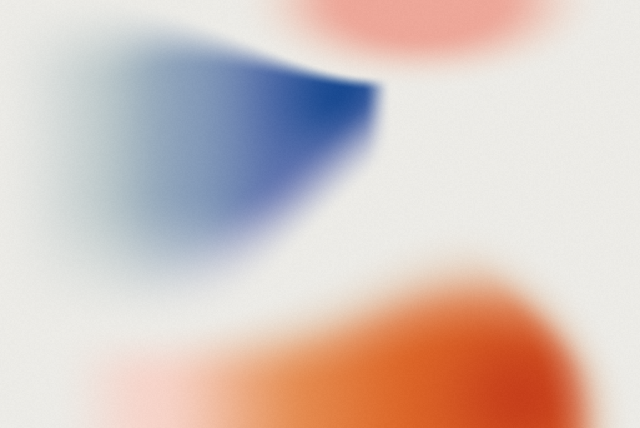
Reproduce this background procedurally as a Shadertoy shader.

```glsl
// Soft airbrushed colour fields on warm paper: a blue teardrop on the left,
// a pink glow at the top and an orange swell along the bottom. Each field is
// a product of blurred edges, tinted by smooth gradients, with fine grain.

// 1 inside (d < 0), 0 outside, blurred over a half-width w
float softEdge(float d, float w) {
    return 1.0 - smoothstep(-w, w, d);
}

// Sine-free hash in 0..1
float hash(vec2 cell) {
    vec3 q = fract(vec3(cell.xyx) * 0.1031);
    q += dot(q, q.yzx + 33.33);
    return fract((q.x + q.y) * q.z);
}

// Pink ellipse hanging from the top edge, with a peach rim
vec3 pinkGlow(vec3 base, vec2 p) {
    float d = length((p - vec2(0.985, 1.0)) / vec2(0.325, 0.155));
    float mask = softEdge(d - 0.95, 0.42);
    vec3 tint = mix(vec3(0.94, 0.80, 0.72), vec3(0.93, 0.655, 0.60), mask);
    return mix(base, tint, mask);
}

// Teardrop: crisp at its tip, dissolving to the left and below
vec3 blueDrop(vec3 base, vec2 p) {
    float tip = smoothstep(0.25, 0.85, p.x);
    float topLine = 0.91 - 0.105 * smoothstep(0.35, 0.9, p.x);
    float top = softEdge(p.y - topLine, mix(0.11, 0.018, sqrt(tip)));
    float slant = dot(p - vec2(0.7, 0.53), vec2(0.67, -0.743));
    float mask = top
        * softEdge(slant, mix(0.14, 0.075, tip))
        * softEdge(p.x - 0.885, 0.035)
        * softEdge(0.39 - p.y, 0.17)
        * smoothstep(-0.03, 0.38, p.x);

    // Grey-teal haze, then mid blue, then the deep core behind the tip
    vec3 tint = mix(vec3(0.68, 0.745, 0.76), vec3(0.50, 0.59, 0.72),
                    smoothstep(0.2, 0.53, p.x));
    tint = mix(tint, vec3(0.36, 0.45, 0.68), smoothstep(0.46, 0.68, p.x));
    vec2 core = (p - vec2(0.80, 0.78)) / vec2(0.14, 0.13);
    tint = mix(tint, vec3(0.10, 0.29, 0.57), exp(-dot(core, core)));

    // Violet along the slanted underside
    float violet = smoothstep(-0.13, 0.03, slant) * smoothstep(0.3, 0.6, p.x);
    tint = mix(tint, vec3(0.47, 0.49, 0.73), 0.6 * violet);
    return mix(base, tint, mask);
}

// Swell rising to the right: pale pink, orange, then red
vec3 orangeSwell(vec3 base, vec2 p) {
    float bump = (p.x - 1.12) / 0.36;
    float crest = 0.17 + 0.165 * exp(-bump * bump);
    float mask = softEdge(p.y - crest, mix(0.075, 0.155, smoothstep(0.35, 1.0, p.x)))
        * softEdge(p.x - 1.385 + 1.2 * p.y * p.y, 0.105)
        * smoothstep(0.12, 0.37, p.x);

    vec3 tint = mix(vec3(0.965, 0.83, 0.79), vec3(0.90, 0.56, 0.33),
                    smoothstep(0.35, 0.74, p.x));
    tint = mix(tint, vec3(0.87, 0.41, 0.16), smoothstep(0.62, 1.0, p.x));
    vec2 ember = (p - vec2(1.23, 0.07)) / vec2(0.19, 0.18);
    tint = mix(tint, vec3(0.77, 0.23, 0.10), 0.9 * exp(-dot(ember, ember)));

    // Sandy rim where the colour thins out
    tint = mix(vec3(0.86, 0.72, 0.59), tint,
               mix(1.0, smoothstep(0.0, 0.8, mask), smoothstep(0.4, 0.8, p.x)));
    return mix(base, tint, mask);
}

void mainImage(out vec4 fragColor, in vec2 fragCoord) {
    // Height spans 0..1, width 0..1.5
    vec2 p = fragCoord / iResolution.xy * vec2(1.5, 1.0);

    vec3 color = vec3(0.925, 0.921, 0.904);
    color = pinkGlow(color, p);
    color = orangeSwell(color, p);
    color = blueDrop(color, p);

    // Paper grain
    color += 0.014 * (hash(floor(p * 342.0)) - 0.5);
    fragColor = vec4(color, 1.0);
}
```
